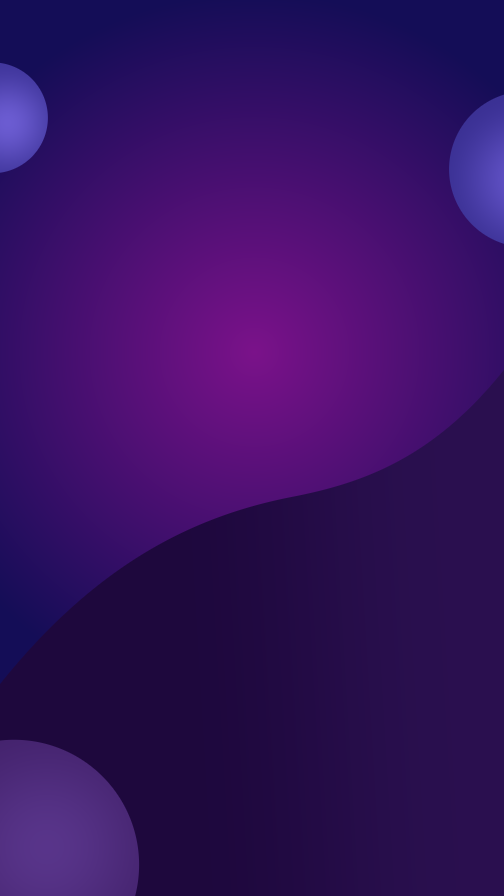
Reproduce this background procedurally as a Shadertoy shader.

```glsl
// Violet radial glow behind a dark curved hill, with three soft shaded discs.
#define GLOW_CENTER vec2(0.505, 1.079)
#define GLOW_RADIUS 0.71
#define GLOW_COLOR vec3(0.480, 0.070, 0.540)
#define NIGHT_COLOR vec3(0.080, 0.050, 0.340)
#define HILL_DARK vec3(0.117, 0.030, 0.240)
#define HILL_LIGHT vec3(0.163, 0.060, 0.308)
#define HILL_BEND vec2(0.58, 0.792)
#define HILL_SLOPE 0.195

// Height of the hill: two cubic arcs that meet at the bend.
float hillHeight(float x) {
    float t = x - HILL_BEND.x;
    float d = abs(t);
    float arc = t < 0.0 ? -d * d * (0.49 + 0.48 * d)
                        : d * d * (0.376 + 1.4 * d);
    return HILL_BEND.y + HILL_SLOPE * t + arc;
}

// Antialiased coverage of a signed distance, negative inside.
float coverage(float dist, float pixel) {
    return clamp(0.5 - dist / pixel, 0.0, 1.0);
}

// Disc lit from an offset point, drawn over the base colour.
vec3 drawDisc(vec3 base, vec2 p, vec2 center, float radius, vec2 light,
              vec3 inner, vec3 outer, float pixel) {
    float shade = smoothstep(0.0, 1.15, length(p - center - light) / radius);
    float mask = coverage(length(p - center) - radius, pixel);
    return mix(base, mix(inner, outer, shade), mask);
}

void mainImage(out vec4 fragColor, in vec2 fragCoord) {
    // One unit is the canvas width.
    vec2 p = fragCoord / iResolution.x;
    float pixel = 1.0 / iResolution.x;

    // Radial glow
    float glow = clamp(length(p - GLOW_CENTER) / GLOW_RADIUS, 0.0, 1.0);
    vec3 color = mix(GLOW_COLOR, NIGHT_COLOR, glow);

    // Hill, lighter toward the right
    float y = hillHeight(p.x);
    float slope = (hillHeight(p.x + pixel) - y) / pixel;
    float hillDist = (p.y - y) / sqrt(1.0 + slope * slope);
    float side = smoothstep(0.35, 0.9, p.x + 0.06 * (p.y - 0.5));
    color = mix(color, mix(HILL_DARK, HILL_LIGHT, side), coverage(hillDist, pixel));

    // Discs: upper left, upper right, lower left
    color = drawDisc(color, p, vec2(-0.015, 1.544), 0.110, vec2(0.030, -0.010),
                     vec3(0.42, 0.36, 0.82), vec3(0.25, 0.21, 0.61), pixel);
    color = drawDisc(color, p, vec2(1.046, 1.442), 0.155, vec2(0.000, -0.020),
                     vec3(0.39, 0.33, 0.79), vec3(0.23, 0.19, 0.58), pixel);
    color = drawDisc(color, p, vec2(0.028, 0.062), 0.248, vec2(0.065, 0.035),
                     vec3(0.345, 0.205, 0.540), vec3(0.260, 0.130, 0.420), pixel);

    fragColor = vec4(color, 1.0);
}
```
